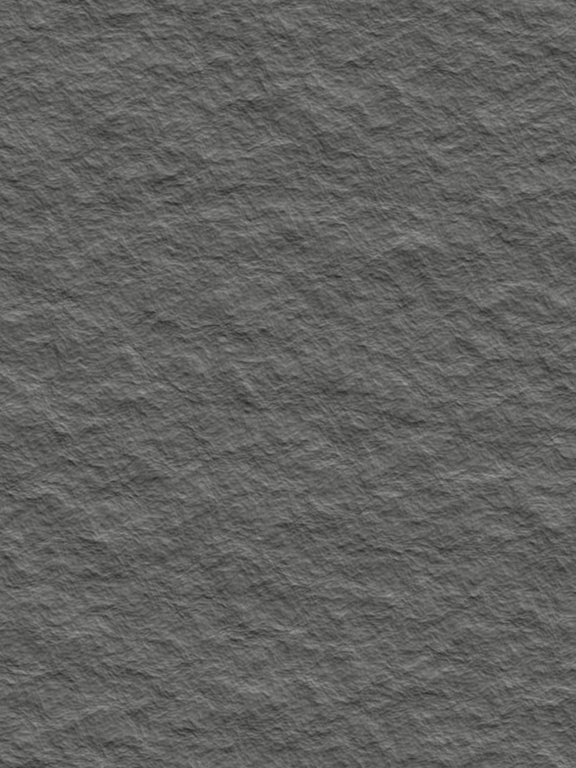
This texture is drawn by a WebGL 1 fragment shader. Its source:

```glsl
precision highp float;
// Rough dark grey stone: finely wrinkled relief lit at a grazing angle from the top.

uniform vec2 u_resolution;

const int OCTAVES = 6;
const float BASE_FREQUENCY = 5.5;
const float FIRST_STEEPNESS = 0.010;
const float STEEPNESS_GAIN = 0.0085;
const vec2 GRAIN_STRETCH = vec2(0.92, 1.05);
const vec2 LIGHT_DIRECTION = vec2(0.26, 0.966);
const float SLOPE_STEP = 0.0012;
const vec3 STONE_GREY = vec3(0.381, 0.381, 0.372);

// Sine-free hash: one cell to a pair of values in 0..1
vec2 hash22(vec2 cell) {
  vec3 q = fract(cell.xyx * vec3(0.1031, 0.1030, 0.0973));
  q += dot(q, q.yzx + 33.33);
  return fract((q.xx + q.yz) * q.zy);
}

// Contribution of one lattice corner with a random unit gradient
float cornerRamp(vec2 cell, vec2 corner, vec2 local) {
  vec2 gradient = normalize(hash22(cell + corner) - 0.4999);
  return dot(gradient, local - corner);
}

// Gradient noise with a quintic fade
float gradientNoise(vec2 p) {
  vec2 cell = floor(p);
  vec2 f = p - cell;
  vec2 fade = f * f * f * (f * (f * 6.0 - 15.0) + 10.0);
  float low = mix(cornerRamp(cell, vec2(0.0, 0.0), f),
                  cornerRamp(cell, vec2(1.0, 0.0), f), fade.x);
  float high = mix(cornerRamp(cell, vec2(0.0, 1.0), f),
                   cornerRamp(cell, vec2(1.0, 1.0), f), fade.x);
  return mix(low, high, fade.y);
}

// Bends the coordinates so that the wrinkles run unevenly
vec2 warp(vec2 p, float frequency, float amount) {
  vec2 q = p * frequency;
  return p + amount * vec2(gradientNoise(q + 17.3), gradientNoise(q + 61.7));
}

// Folds noise into soft creases while keeping its overall steepness
float crease(float n) {
  return 0.94 * n + 0.34 * abs(n);
}

// Height of the relief; finer octaves are steeper
float reliefHeight(vec2 p) {
  mat2 turnAndDouble = mat2(1.6, 1.2, -1.2, 1.6);
  vec2 q = warp(p * GRAIN_STRETCH, 18.0, 0.009) * BASE_FREQUENCY;
  float frequency = BASE_FREQUENCY;
  float steepness = FIRST_STEEPNESS;
  float height = 0.0;
  for (int i = 0; i < OCTAVES; i++) {
    height += steepness / frequency * crease(gradientNoise(q + 40.0));
    q = turnAndDouble * q + vec2(7.31, 3.77);
    frequency *= 2.0;
    steepness += STEEPNESS_GAIN;
  }
  return height;
}

// Slope facing the light, positive where the surface is lit
float litSlope(vec2 p, vec2 direction, float stepSize) {
  vec2 offset = direction * stepSize;
  return (reliefHeight(p - offset) - reliefHeight(p + offset)) / (2.0 * stepSize);
}

void main() {
  vec2 p = gl_FragCoord.xy / u_resolution.x;
  float shade = litSlope(p, LIGHT_DIRECTION, SLOPE_STEP);
  gl_FragColor = vec4(clamp(STONE_GREY + shade, 0.0, 1.0), 1.0);
}
```
